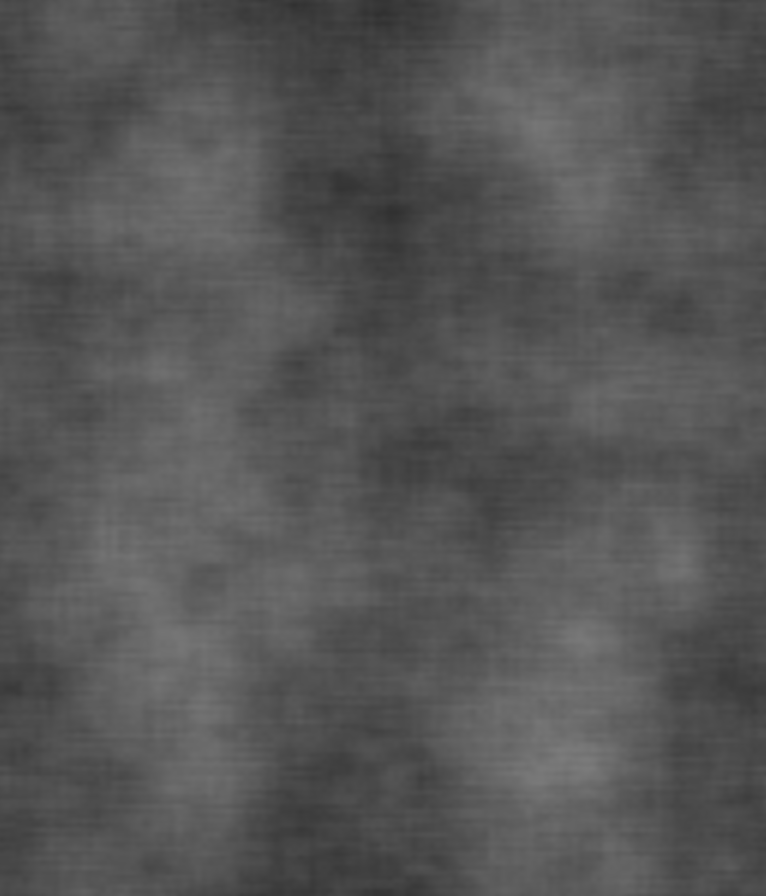
This texture is drawn by a Shadertoy shader. Its source:

```glsl
// Smoky dark grey cloth: soft, blotchy clouds under a faint woven grain.
// Clouds are layered wrapping value noise, with a few stretched bands;
// the grain is the same noise drawn out into thin horizontal and vertical threads.

#define BASE_GREY      0.340
#define CLOUD_CONTRAST 0.153
#define CLOUD_CELLS    vec2(4.0, 5.0)
#define CLOUD_OCTAVES  6
#define PERSISTENCE    0.63
#define BAND_STRENGTH  0.28
#define WEFT_CELLS     vec2(18.0, 190.0)
#define WARP_CELLS     vec2(120.0, 15.0)
#define WEFT_STRENGTH  0.031
#define WARP_STRENGTH  0.015

// Integer hash of a lattice cell, 0 to 1
float hash(vec2 cell, int seed) {
    uvec2 q = uvec2(cell) * uvec2(1597u, 3571u);
    uint h = q.x ^ (q.y + uint(seed) * 7919u);
    h = (h ^ (h >> 15)) * 73244475u;
    h = (h ^ (h >> 13)) * 73244475u;
    h ^= h >> 16;
    return float(h & 65535u) / 65535.0;
}

// Value noise centred on zero; wraps after a whole number of cells
float wrapNoise(vec2 uv, vec2 cells, int seed) {
    vec2 p = uv * cells;
    vec2 f = fract(p);
    vec2 lo = mod(floor(p), cells);
    vec2 hi = mod(lo + 1.0, cells);
    vec2 s = f * f * (3.0 - 2.0 * f);
    float bottom = mix(hash(lo, seed), hash(vec2(hi.x, lo.y), seed), s.x);
    float top = mix(hash(vec2(lo.x, hi.y), seed), hash(hi, seed), s.x);
    return mix(bottom, top, s.y) - 0.5;
}

// Layered clouds, each octave offset so that the lattices do not line up
float clouds(vec2 uv) {
    float sum = 0.0;
    float amplitude = 1.0;
    vec2 cells = CLOUD_CELLS;
    for (int i = 0; i < CLOUD_OCTAVES; i++) {
        vec2 shift = vec2(0.37, 0.23) * float(i);
        sum += amplitude * wrapNoise(fract(uv + shift), cells, i + 11);
        amplitude *= PERSISTENCE;
        cells *= 2.0;
    }
    // Broad bands that lean the blotches along the two axes
    sum += BAND_STRENGTH * wrapNoise(uv, vec2(3.0, 9.0), 31);
    sum += BAND_STRENGTH * wrapNoise(uv, vec2(7.0, 2.0), 32);
    return sum;
}

// Faint crossing threads
float weave(vec2 uv) {
    return WEFT_STRENGTH * wrapNoise(uv, WEFT_CELLS, 41)
         + WARP_STRENGTH * wrapNoise(uv, WARP_CELLS, 42);
}

void mainImage(out vec4 fragColor, in vec2 fragCoord) {
    vec2 uv = fract(fragCoord / iResolution.xy);
    float grey = BASE_GREY + CLOUD_CONTRAST * clouds(uv) + weave(uv);
    fragColor = vec4(vec3(clamp(grey, 0.0, 1.0)), 1.0);
}
```
